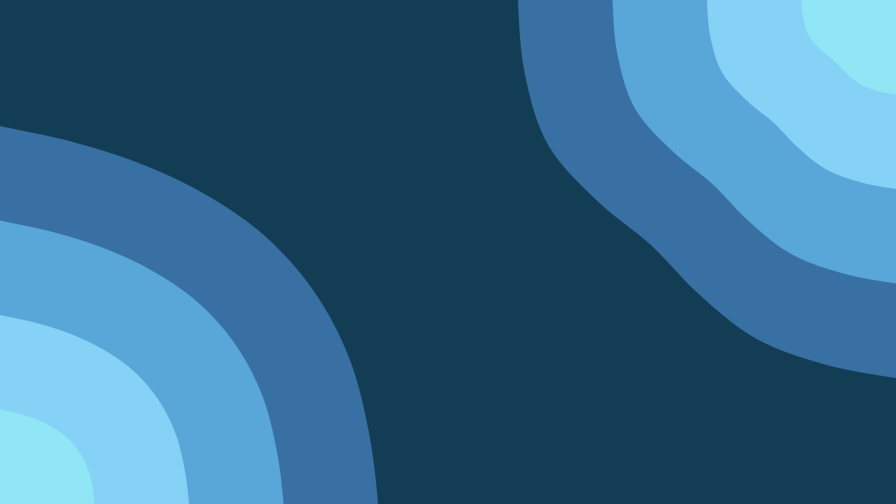
Give the GLSL for this background, as a Shadertoy shader.

```glsl
// Two opposite corners hold nested wavy bands over a deep teal field.
// Each corner has one outline, a spline of radius against angle, and
// its bands are that outline scaled about the corner in equal steps.

const float BAND_WIDTH = 0.1875; // in canvas heights
const int BAND_COUNT = 4;
const float QUARTER_TURN = 1.5707963;

const vec3 FIELD = vec3(0.073, 0.239, 0.329);
const vec3 BANDS[BAND_COUNT] = vec3[](
    vec3(0.22, 0.44, 0.645),  // outermost
    vec3(0.35, 0.65, 0.85),
    vec3(0.52, 0.825, 0.965),
    vec3(0.57, 0.90, 0.965)); // innermost

// Relative radii from the horizontal to the vertical axis;
// the first and last entries only set the slopes at the ends.
const float LOWER_LEFT[11] = float[](
    1.026, 1.0, 0.994, 1.001, 1.003, 0.997, 0.983, 0.974, 0.977, 1.0, 1.063);
const float UPPER_RIGHT[11] = float[](
    1.020, 1.0, 1.001, 0.997, 0.953, 0.917, 0.937, 0.969, 0.982, 1.0, 1.042);

// Catmull-Rom spline through four neighbouring values
float spline(float a, float b, float c, float d, float t) {
    return b + 0.5 * t * (c - a + t * (2.0 * a - 5.0 * b + 4.0 * c - d
        + t * (3.0 * (b - c) + d - a)));
}

// Outline radius for a direction within the quarter turn
float outlineRadius(vec2 p, float radii[11]) {
    float s = clamp(atan(p.y, p.x) / QUARTER_TURN, 0.0, 1.0) * 8.0;
    int i = min(int(s), 7);
    return spline(radii[i], radii[i + 1], radii[i + 2], radii[i + 3], s - float(i));
}

// Paint the bands from the outside in; p is measured from the corner
vec3 paintCorner(vec3 color, vec2 p, float radii[11], float pixel) {
    float reach = length(p) / outlineRadius(p, radii);
    for (int i = 0; i < BAND_COUNT; i++) {
        float edge = BAND_WIDTH * float(BAND_COUNT - i);
        float inside = 1.0 - smoothstep(-0.75 * pixel, 0.75 * pixel, reach - edge);
        color = mix(color, BANDS[i], inside);
    }
    return color;
}

void mainImage(out vec4 fragColor, in vec2 fragCoord) {
    float pixel = 1.0 / iResolution.y;
    vec2 p = fragCoord * pixel;
    vec2 farCorner = vec2(iResolution.x * pixel, 1.0);

    vec3 color = paintCorner(FIELD, p, LOWER_LEFT, pixel);
    color = paintCorner(color, farCorner - p, UPPER_RIGHT, pixel);
    fragColor = vec4(color, 1.0);
}
```
